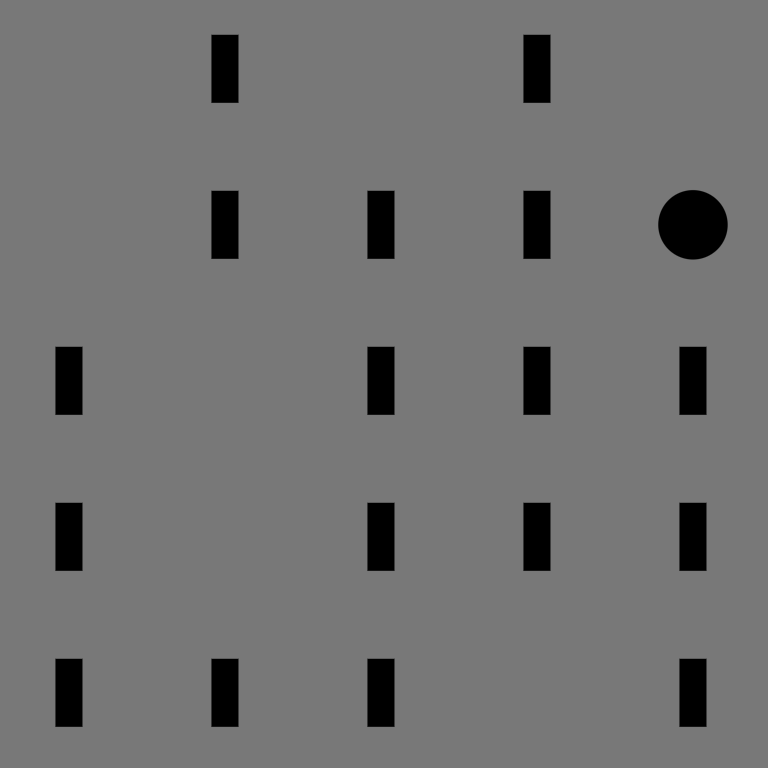
A three.js fragment shader for this pattern:

```glsl
varying vec2 vUv;

const vec3 GROUND = vec3(0.47);
const vec3 INK = vec3(0.0);
const float PITCH = 0.203125;
const vec2 FIRST_CENTER = vec2(0.0898, 0.0896);
const vec2 BAR_HALF_SIZE = vec2(0.0176, 0.0443);
const float DOT_RADIUS = 0.0452;
const vec2 DOT_CELL = vec2(4.0, 1.0);

float boxDistance(vec2 p, vec2 halfSize) {
  vec2 d = abs(p) - halfSize;
  return length(max(d, 0.0)) + min(max(d.x, d.y), 0.0);
}

float circleDistance(vec2 p, float radius) {
  return length(p) - radius;
}

float sameValue(float a, float b) {
  return 1.0 - step(0.5, abs(a - b));
}

// The top row skips every other cell; each lower row skips one shifting column.
float isEmpty(vec2 cell) {
  float period = cell.y < 0.5 ? 2.0 : 5.0;
  float skipped = floor(cell.y / 2.0) + floor(cell.y / 4.0);
  return sameValue(mod(cell.x + 0.1, period), skipped);
}

float coverage(float distanceToEdge, float softness) {
  return 1.0 - smoothstep(-softness, softness, distanceToEdge);
}

void main() {
  // Grid of five by five cells, with rows counted from the top.
  vec2 grid = (vec2(vUv.x, 1.0 - vUv.y) - FIRST_CENTER) / PITCH;
  vec2 cell = floor(grid + 0.5);
  vec2 local = (grid - cell) * PITCH;

  // One cell holds a dot, the other filled cells hold upright bars.
  float isDot = sameValue(cell.x, DOT_CELL.x) * sameValue(cell.y, DOT_CELL.y);
  float bar = boxDistance(local, BAR_HALF_SIZE);
  float dotShape = circleDistance(local, DOT_RADIUS);
  float shape = mix(bar, dotShape, isDot);

  float softness = 0.75 * max(fwidth(vUv.x), fwidth(vUv.y));
  float ink = coverage(shape, softness) * (1.0 - isEmpty(cell));
  gl_FragColor = vec4(mix(GROUND, INK, ink), 1.0);
}
```
